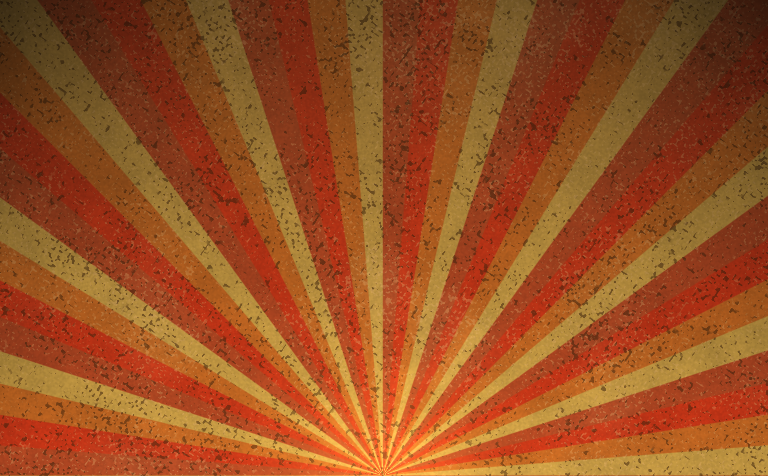
Reproduce this background procedurally as a Shadertoy shader.

```glsl
// A worn retro sunburst: four-colour rays fanning up from the bottom centre.

const vec2  SUN_CENTER  = vec2(0.4985, 0.001);  // fractions of the canvas
const float RAY_COUNT   = 80.0;                 // rays in a full turn
const float TAU         = 6.2831853;

const vec3  RUST        = vec3(0.70, 0.27, 0.13);
const vec3  RED         = vec3(0.79, 0.20, 0.085);
const vec3  ORANGE      = vec3(0.77, 0.40, 0.13);
const vec3  CREAM       = vec3(0.79, 0.62, 0.27);
const vec3  GLOW        = vec3(0.24, 0.17, 0.07);
const vec3  DUST        = vec3(0.90, 0.69, 0.43);
const vec3  DIRT        = vec3(0.25, 0.14, 0.05);
const vec3  AGED_BROWN  = vec3(0.58, 0.36, 0.17);

const float GLOW_RADIUS = 0.20;
const float TOP_FADE    = 0.40;
const float SIDE_FADE   = 0.13;
const float CORNER_FADE = 0.36;
const float DUST_AMOUNT = 0.36;
const float DIRT_AMOUNT = 0.52;

float hash(vec2 p) {
    vec3 q = fract(p.xyx * 0.1031);
    q += dot(q, q.yzx + 33.33);
    return fract((q.x + q.y) * q.z);
}

float noise(vec2 p) {
    vec2 cell = floor(p), f = fract(p);
    f = f * f * (3.0 - 2.0 * f);
    float low  = mix(hash(cell), hash(cell + vec2(1, 0)), f.x);
    float high = mix(hash(cell + vec2(0, 1)), hash(cell + vec2(1, 1)), f.x);
    return mix(low, high, f.y);
}

float fbm(vec2 p) {
    float sum = 0.0, amplitude = 0.53;
    for (int i = 0; i < 4; i++) {
        sum += amplitude * noise(p);
        p = mat2(1.6, 1.2, -1.2, 1.6) * p + 17.3;
        amplitude *= 0.5;
    }
    return sum;
}

// Colours repeat clockwise in groups of four
vec3 rayColor(float index) {
    float k = mod(index, 4.0);
    return k < 0.5 ? RUST : k < 1.5 ? RED : k < 2.5 ? ORANGE : CREAM;
}

vec3 sunburst(vec2 d, float pixel) {
    float phase = atan(d.x, d.y) / TAU * RAY_COUNT - 0.5;
    float radius = max(length(d), pixel);
    float blur = min(0.5, 0.8 * pixel * RAY_COUNT / (TAU * radius));
    float index = floor(phase);
    float edge = smoothstep(0.5 - blur, 0.5 + blur, phase - index);
    return mix(rayColor(index), rayColor(index + 1.0), edge);
}

void mainImage(out vec4 fragColor, in vec2 fragCoord) {
    float pixel = 1.0 / iResolution.y;
    vec2 p = fragCoord * pixel;
    vec2 d = p - SUN_CENTER * vec2(iResolution.x * pixel, 1.0);
    vec2 grunge = mat2(0.82, 0.57, -0.57, 0.82) * p + 3.0;  // turned off the axes

    // Rays, faded with age towards the top
    vec3 color = sunburst(d, pixel);
    color = mix(color, AGED_BROWN, 0.06 + 0.20 * smoothstep(0.3, 1.0, p.y));

    // Soft mottling and pale worn dust
    float patches = fbm(grunge * 5.0);
    color *= 0.92 + 0.16 * fbm(grunge * 14.0 + 40.0);
    color = mix(color, DUST, 0.10 * smoothstep(0.50, 0.80, patches));
    float dust = 0.68 * noise(grunge * 240.0) + 0.32 * patches + 0.05 * p.y;
    color = mix(color, DUST, DUST_AMOUNT * smoothstep(0.64, 0.84, dust));

    // Small chipped flakes and fine dark specks
    float specks = 0.78 * noise(grunge * 185.0 + 9.0) + 0.22 * noise(grunge * 13.0);
    float flakes = 0.50 * noise(grunge * 62.0 + 71.0)
                 + 0.50 * noise(grunge * 165.0 + 5.0);
    float dirt = max(smoothstep(0.71, 0.85, specks), smoothstep(0.75, 0.85, flakes));
    color = mix(color, DIRT, DIRT_AMOUNT * dirt);

    // Fine grain
    color *= 0.95 + 0.10 * noise(grunge * 260.0 + 31.0);

    // Light at the source, shade at the sides and upper corners
    color += GLOW * exp(-dot(d, d) / (GLOW_RADIUS * GLOW_RADIUS));
    float side = d.x * d.x;
    float shade = 1.02 - TOP_FADE * pow(p.y, 1.7) - SIDE_FADE * side
                - CORNER_FADE * side * p.y;
    fragColor = vec4(clamp(color * shade, 0.0, 1.0), 1.0);
}
```
